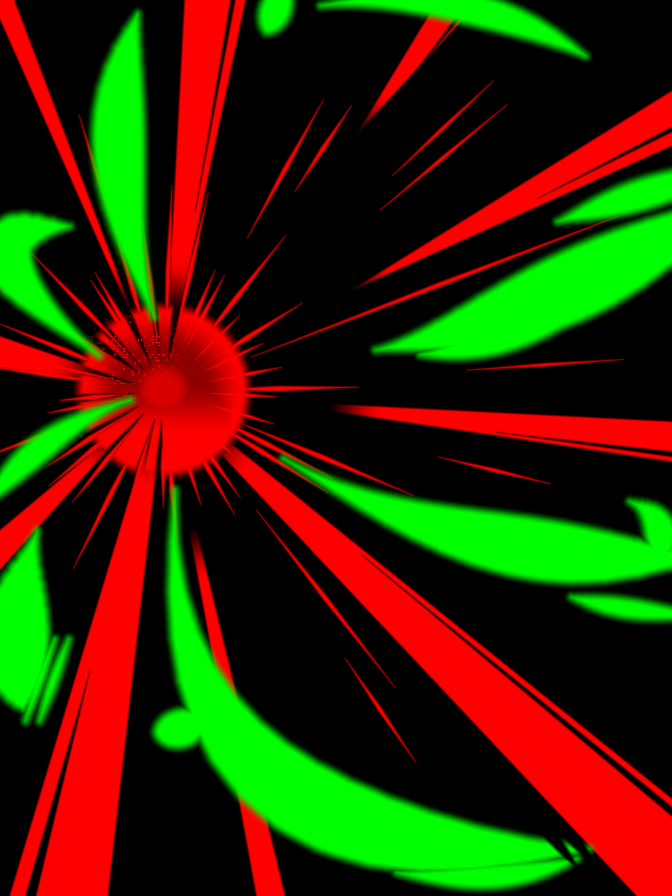
This background is drawn by a WebGL 1 fragment shader. Its source:

```glsl
precision highp float;
// A red burst on black: tapered beams and fine streaks leave a speckled disc,
// crossed by soft, glowing green brush blades. Beams are wedges in rotated
// space, blades are quadratic curves whose width swells and tapers.
uniform vec2 u_resolution;

const vec2 CANVAS = vec2(5.76, 7.68);
const vec2 BURST = vec2(1.40, 4.33);
const vec3 RED = vec3(1.0, 0.0, 0.0);
const vec3 GREEN = vec3(0.0, 1.0, 0.0);
const float SOFT = 0.014;

float hash(vec2 p) {
  return fract(sin(dot(p, vec2(127.1, 311.7))) * 43758.5453);
}

// Distance along and across a ray leaving the burst at an angle in degrees
vec2 alongRay(vec2 q, float degrees) {
  float a = radians(degrees);
  vec2 dir = vec2(cos(a), sin(a));
  return vec2(dot(q, dir), dir.x * q.y - dir.y * q.x);
}

// Wedge that starts at a radius and widens outward
float wedge(vec2 q, float degrees, float start, float base, float spread) {
  vec2 r = alongRay(q, degrees);
  float halfWidth = base + spread * (r.x - start);
  return smoothstep(SOFT, -SOFT, abs(r.y) - halfWidth) * step(start, r.x);
}

// Wedge that fades in from its dark root
float beam(vec2 q, float degrees, float start, float base, float spread) {
  return wedge(q, degrees, start, base, spread) * smoothstep(start - 0.1, start + 0.45, length(q));
}

// Thin spindle between two radii
float streak(vec2 q, float degrees, float start, float end, float width) {
  vec2 r = alongRay(q, degrees);
  float u = (r.x - start) / (end - start);
  float halfWidth = width * (1.0 - abs(2.0 * u - 1.0));
  return smoothstep(SOFT, -SOFT, abs(r.y) - halfWidth) * step(abs(u - 0.5), 0.5);
}

vec2 curve(vec2 a, vec2 b, vec2 c, float t) {
  return mix(mix(a, b, t), mix(b, c, t), t);
}

// Signed distance to a tapered curved stroke; skew moves its widest part
float blade(vec2 p, vec2 a, vec2 b, vec2 c, float width, float skew) {
  float d = 9.0;
  vec2 from = a;
  for (int i = 1; i <= 14; i++) {
    float t = float(i) / 14.0;
    vec2 to = curve(a, b, c, t);
    vec2 e = to - from;
    float h = clamp(dot(p - from, e) / dot(e, e), 0.0, 1.0);
    float s = t + (h - 1.0) / 14.0;
    d = min(d, length(p - from - e * h) - width * sin(3.1416 * pow(s, skew)));
    from = to;
  }
  return d;
}

float beams(vec2 q) {
  float m = beam(q, 112.3, 0.75, 0.01, 0.028);
  m = max(m, beam(q, 82.5, 0.7, 0.05, 0.078) * (1.0 - wedge(q, 79.9, 1.55, 0.0, 0.011)));
  m = max(m, beam(q, 53.0, 2.75, 0.0, 0.1) * (1.0 - wedge(q, 51.7, 3.4, 0.0, 0.025)));
  m = max(m, beam(q, 28.1, 1.8, 0.0, 0.066) * (1.0 - wedge(q, 27.2, 3.6, 0.0, 0.015)));
  m = max(m, beam(q, -5.7, 1.45, 0.03, 0.048) * (1.0 - wedge(q, -7.1, 2.87, 0.0, 0.015)));
  m = max(m, beam(q, -42.8, 0.55, 0.05, 0.069) * (1.0 - wedge(q, -39.6, 2.2, 0.0, 0.009)));
  m = max(m, beam(q, -101.6, 0.4, 0.05, 0.09) * (1.0 - wedge(q, -104.7, 2.47, 0.0, 0.022)));
  m = max(m, beam(q, -78.0, 1.22, 0.03, 0.028));
  m = max(m, beam(q, -136.0, 0.5, 0.02, 0.07));
  return max(m, beam(q, 166.7, 0.55, 0.04, 0.1));
}

float streaks(vec2 q) {
  float m = 0.0;
  // Short ones all around the disc
  for (int i = 0; i < 38; i++) {
    float k = float(i);
    float angle = 9.47 * k + 7.0 * hash(vec2(k, 2.0));
    m = max(m, streak(q, angle, 0.3, 0.9 + 0.9 * hash(vec2(k, 5.0)), 0.022));
  }
  // Long ones farther out
  m = max(m, streak(q, 39.8, 2.41, 3.84, 0.016));
  m = max(m, streak(q, 43.2, 2.69, 3.89, 0.016));
  m = max(m, streak(q, 56.6, 2.04, 2.93, 0.02));
  m = max(m, streak(q, 61.2, 1.49, 2.85, 0.02));
  m = max(m, streak(q, 21.0, 0.8, 4.3, 0.02));
  m = max(m, streak(q, 3.9, 2.6, 3.96, 0.014));
  m = max(m, streak(q, -22.7, 0.65, 2.33, 0.022));
  m = max(m, streak(q, -13.5, 2.42, 3.42, 0.016));
  m = max(m, streak(q, -52.0, 1.29, 3.23, 0.02));
  m = max(m, streak(q, -55.8, 2.77, 3.86, 0.018));
  return max(m, streak(q, 107.0, 1.4, 2.48, 0.015));
}

// Disc with a bright rim, dark upper right, black cuts and dust
float disc(vec2 q) {
  float r = length(q);
  float shade = mix(0.55, 1.0, max(smoothstep(0.35, 0.7, r), smoothstep(0.1, -0.4, q.y)));
  shade = max(shade, 0.85 * smoothstep(0.45, 0.1, r));
  for (int i = 0; i < 12; i++) {
    float angle = 75.0 + 17.0 * float(i) + 9.0 * hash(vec2(float(i), 8.0));
    shade *= 1.0 - 0.9 * streak(q, angle, 0.25, 1.1, 0.035);
  }
  vec2 cell = floor(q * 40.0);
  float dot1 = smoothstep(0.45, 0.2, length(fract(q * 40.0) - 0.5));
  float dust = dot1 * step(0.8, hash(cell)) * smoothstep(0.65, 0.2, length(q - vec2(-0.2, 0.25)));
  return max(shade * smoothstep(0.79, 0.67, r), dust);
}

float blades(vec2 p) {
  float d = blade(p, vec2(1.32, 4.96), vec2(0.79, 6.4), vec2(1.18, 7.56), 0.21, 1.2);
  d = min(d, blade(p, vec2(0.85, 4.63), vec2(-0.6, 5.75), vec2(0.6, 5.74), 0.2, 1.2));
  d = min(d, blade(p, vec2(1.12, 4.25), vec2(0.4, 4.03), vec2(-0.15, 3.33), 0.1, 1.4));
  d = min(d, blade(p, vec2(0.32, 3.13), vec2(0.02, 2.23), vec2(0.2, 1.6), 0.27, 1.2));
  d = min(d, blade(p, vec2(1.5, 3.48), vec2(1.28, 0.18), vec2(5.05, 0.4), 0.32, 1.4));
  d = min(d, blade(p, vec2(2.4, 1.15), vec2(2.9, 0.9), vec2(3.3, 0.8), 0.08, 0.8));
  d = min(d, blade(p, vec2(3.4, 0.2), vec2(4.3, 0.08), vec2(4.95, 0.32), 0.09, 1.0));
  d = min(d, blade(p, vec2(2.43, 3.75), vec2(4.0, 2.81), vec2(6.0, 2.9), 0.25, 1.5));
  d = min(d, blade(p, vec2(5.4, 3.38), vec2(5.8, 3.23), vec2(5.6, 2.8), 0.12, 1.2));
  d = min(d, blade(p, vec2(4.9, 2.56), vec2(5.3, 2.45), vec2(6.0, 2.4), 0.07, 1.0));
  d = min(d, blade(p, vec2(3.22, 4.68), vec2(4.5, 4.88), vec2(6.4, 6.03), 0.29, 1.3));
  d = min(d, blade(p, vec2(3.6, 4.64), vec2(4.3, 4.68), vec2(5.2, 5.13), 0.1, 1.0));
  d = min(d, blade(p, vec2(4.78, 5.78), vec2(5.3, 5.96), vec2(6.4, 6.28), 0.12, 1.2));
  d = min(d, blade(p, vec2(2.75, 7.63), vec2(4.0, 7.83), vec2(5.02, 7.2), 0.12, 1.2));
  d = min(d, blade(p, vec2(2.28, 7.4), vec2(2.36, 7.58), vec2(2.45, 7.83), 0.12, 1.0));
  d = min(d, blade(p, vec2(1.34, 1.4), vec2(1.55, 1.42), vec2(1.75, 1.5), 0.15, 1.0));
  for (int i = 0; i < 2; i++) {
    vec2 foot = vec2(0.22 + 0.12 * float(i), 1.5);
    d = min(d, blade(p, foot, foot + vec2(0.11, 0.35), foot + vec2(0.25, 0.7), 0.03, 1.0));
  }
  return d;
}

void main() {
  vec2 p = gl_FragCoord.xy / u_resolution * CANVAS;
  vec2 q = p - BURST;
  vec3 color = RED * max(max(beams(q), streaks(q)), disc(q));
  // Green paint with a soft halo, cut by slashes at the lower right
  float paint = smoothstep(0.075, -0.035, blades(p));
  for (int i = 0; i < 2; i++) {
    vec2 mid = vec2(4.72 + 0.17 * float(i), 0.52);
    paint *= smoothstep(-0.02, 0.02, blade(p, mid + vec2(-0.25, 0.3), mid, mid + vec2(0.25, -0.3), 0.05, 1.0));
  }
  gl_FragColor = vec4(mix(color, GREEN, paint), 1.0);
}
```
